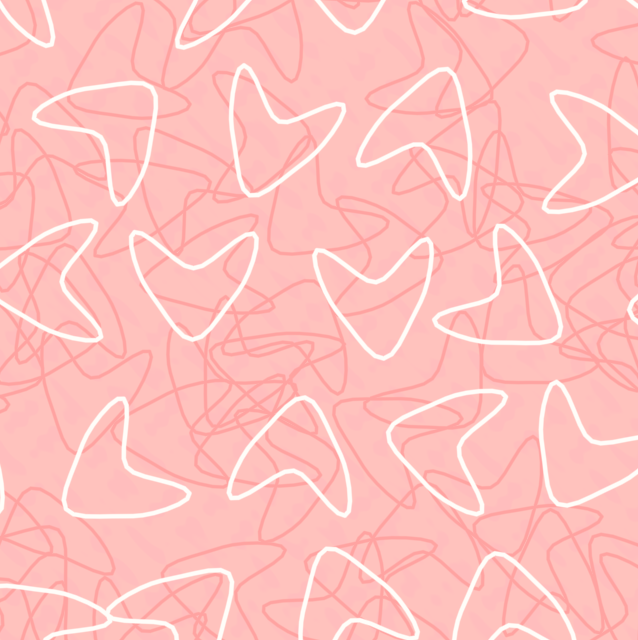
Write a Shadertoy shader that draws this pattern.

```glsl
// Scattered boomerang outlines: bold white ones over a tangle of pink ones.
// Each outline is a closed curve of layered sines, mirrored about its axis;
// jittered, staggered grids place and turn the shapes, and distances draw them.

const float TAU = 6.2831853;
const float CELL = 0.25;          // grid spacing, in canvas heights
const float REACH = 0.165;        // no outline extends beyond this radius
const int HALF_STEPS = 18;        // segments along one half of an outline
const int PINK_LAYERS = 3;

const vec3 GROUND_WARM = vec3(1.0, 0.762, 0.740);
const vec3 GROUND_ROSE = vec3(1.0, 0.742, 0.740);
const vec3 LINE_PINK = vec3(1.0, 0.640, 0.632);
const vec3 LINE_WHITE = vec3(1.0, 0.992, 0.975);

vec4 hash4(vec2 id, float seed) {
    vec4 p = fract(vec4(id.xyx, seed) * vec4(0.1031, 0.1030, 0.0973, 0.1099) + 0.37);
    p += dot(p, p.wzxy + 33.33);
    return fract((p.xxyz + p.yzzw) * p.zywx);
}

mat2 rotation(float angle) {
    float c = cos(angle), s = sin(angle);
    return mat2(c, s, -s, c);
}

float segmentDistance(vec2 p, vec2 a, vec2 b) {
    vec2 pa = p - a, ba = b - a;
    return length(pa - ba * clamp(dot(pa, ba) / dot(ba, ba), 0.0, 1.0));
}

// Half outline: t = 0 is the outer corner, t = PI the inner notch.
vec2 boomerangPoint(float t) {
    float x = 0.0896 * sin(t) - 0.0078 * sin(2.0 * t) - 0.0017 * sin(3.0 * t)
            + 0.0043 * sin(4.0 * t) - 0.0017 * sin(5.0 * t);
    float y = 0.0120 - 0.0680 * cos(t) - 0.0366 * cos(2.0 * t) + 0.0120 * cos(3.0 * t)
            - 0.0103 * cos(4.0 * t) - 0.0034 * cos(5.0 * t);
    return vec2(x, y);
}

float boomerangDistance(vec2 p, vec2 stretch) {
    p.x = abs(p.x);
    float nearest = 1.0;
    vec2 a = boomerangPoint(0.0) * stretch;
    for (int i = 1; i <= HALF_STEPS; i++) {
        vec2 b = boomerangPoint(0.5 * TAU * float(i) / float(HALF_STEPS)) * stretch;
        nearest = min(nearest, segmentDistance(p, a, b));
        a = b;
    }
    return nearest;
}

// Distance to the closest outline of one staggered, jittered grid.
float scatterDistance(vec2 p, float seed, float jitter, float variation) {
    vec2 grid = p / CELL;
    float nearest = 1.0;
    for (int j = -1; j <= 1; j++) {
        float row = floor(grid.y) + float(j);
        float shift = 0.5 * mod(row, 2.0);
        for (int i = -1; i <= 1; i++) {
            vec2 id = vec2(floor(grid.x - shift) + float(i), row);
            vec4 rnd = hash4(id, seed);
            vec2 center = id + vec2(0.5 + shift, 0.5) + jitter * (rnd.xy - 0.5);
            vec2 offset = (grid - center) * CELL;
            if (dot(offset, offset) > REACH * REACH) continue;
            vec2 stretch = 1.0 + variation * vec2(rnd.w - 0.6, 0.4 - rnd.w);
            vec2 local = rotation(TAU * rnd.z) * offset;
            nearest = min(nearest, boomerangDistance(local, stretch));
        }
    }
    return nearest;
}

float stroke(float dist, float halfWidth, float blur) {
    return 1.0 - smoothstep(halfWidth - blur, halfWidth + blur, dist);
}

// Faint uneven tint of the ground.
float mottle(vec2 p) {
    float waves = sin(p.x * 83.0 + 2.0 * sin(p.y * 47.0))
                + sin(p.y * 91.0 + 2.0 * sin(p.x * 59.0))
                + 0.6 * sin((p.x + p.y) * 171.0);
    return smoothstep(0.3, 1.2, waves);
}

void mainImage(out vec4 fragColor, in vec2 fragCoord) {
    vec2 p = fragCoord / iResolution.y;
    float blur = max(0.0015, 0.75 / iResolution.y);

    vec3 color = mix(GROUND_WARM, GROUND_ROSE, mottle(p));

    // Thin pink tangle: several loosely scattered grids.
    float pinkDistance = 1.0;
    for (int k = 0; k < PINK_LAYERS; k++) {
        float layer = float(k);
        vec2 q = p + layer * vec2(0.083, 0.137) + 3.0;
        pinkDistance = min(pinkDistance, scatterDistance(q, 7.0 + 5.0 * layer, 0.85, 0.40));
    }
    color = mix(color, LINE_PINK, stroke(pinkDistance, 0.0026, blur));

    // Bold white outlines, kept apart from each other.
    float whiteDistance = scatterDistance(p + vec2(2.06, 2.09), 3.0, 0.24, 0.12);
    color = mix(color, LINE_WHITE, stroke(whiteDistance, 0.0035, blur));

    fragColor = vec4(color, 1.0);
}
```
